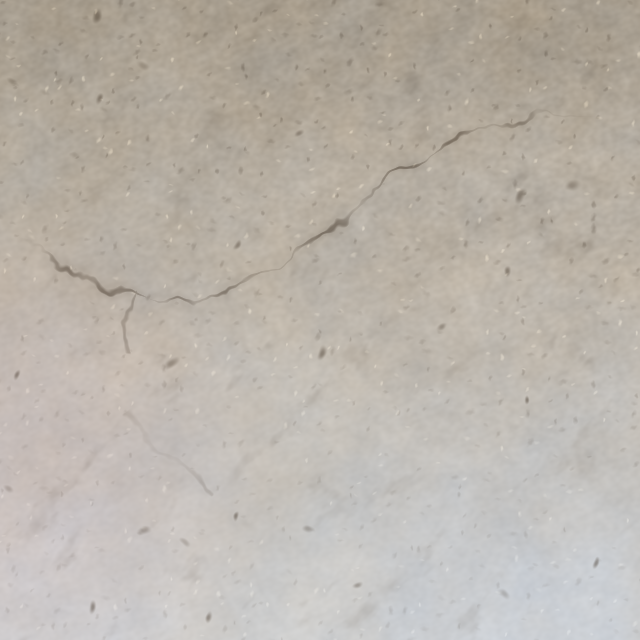
A three.js fragment shader for this texture:

```glsl
varying vec2 vUv;

const vec3 TOP_TAN = vec3(0.655, 0.617, 0.558);
const vec3 MID_BEIGE = vec3(0.742, 0.712, 0.668);
const vec3 LOW_GREY = vec3(0.805, 0.806, 0.804);
const vec3 PINK_TINT = vec3(0.012, -0.008, 0.002);
const vec3 BLUE_TINT = vec3(-0.008, 0.008, 0.032);
const vec3 WARM_SHIFT = vec3(0.014, 0.001, -0.017);
const vec3 STAIN = vec3(0.92, 1.0, 1.08);   // share of light a dark mark absorbs
const vec3 GLINT = vec3(0.12, 0.115, 0.10);

const float MID_HEIGHT = 0.53;
const float CLOUD_AMOUNT = 0.030;
const float MOTTLE_AMOUNT = 0.032;
const float GRAIN_AMOUNT = 0.034;
const float SMUDGE_DEPTH = 0.10;
const float CRACK_WIDTH = 0.0042;
const float CRACK_DEPTH = 0.34;
const float PIT_DEPTH = 0.34;
const float SPECK_DEPTH = 0.15;

vec2 hash2(vec2 p) {
  vec3 q = fract(p.xyx * vec3(0.1031, 0.1030, 0.0973));
  q += dot(q, q.yzx + 33.33);
  return fract((q.xx + q.yz) * q.zy);
}

vec2 corner(vec2 cell) {
  float angle = 6.2832 * hash2(cell + 57.0).x;
  return vec2(cos(angle), sin(angle));
}

float gradientNoise(vec2 p) {
  vec2 i = floor(p), f = fract(p);
  vec2 u = f * f * f * (f * (f * 6.0 - 15.0) + 10.0);
  vec2 e = vec2(1.0, 0.0);
  float low = mix(dot(corner(i), f), dot(corner(i + e), f - e), u.x);
  float high = mix(dot(corner(i + e.yx), f - e.yx), dot(corner(i + 1.0), f - 1.0), u.x);
  return mix(low, high, u.y);
}

float fbm(vec2 p) {
  float sum = 0.0, gain = 1.0;
  for (int i = 0; i < 4; i++) {
    sum += gain * gradientNoise(p);
    p = mat2(1.6, 1.2, -1.2, 1.6) * p + 7.3;
    gain *= 0.55;
  }
  return sum;
}

vec2 noise2(vec2 p) {
  return vec2(gradientNoise(p), gradientNoise(p + 41.7));
}

mat2 turn(float a) {
  return mat2(cos(a), -sin(a), sin(a), cos(a));
}

// Soft ellipses, at most one per cell, leaning mostly up to the right
float flecks(vec2 p, float cells, float density, float radius, float seed) {
  p = p * cells + 0.3 * radius * noise2(p * cells * 4.0);
  float cover = 0.0;
  for (int y = -1; y <= 1; y++) {
    for (int x = -1; x <= 1; x++) {
      vec2 cell = floor(p) + vec2(float(x), float(y));
      vec2 place = hash2(cell + seed), kind = hash2(cell + seed + 19.0);
      vec2 d = turn(0.5 + 2.4 * (kind.y - 0.5)) * (p - cell - place);
      float size = radius * mix(0.45, 1.0, place.x * place.y + 0.2);
      float reach = length(d * vec2(0.75, 1.35)) / size;
      float mark = (1.0 - smoothstep(0.1, 1.0, reach)) * mix(0.4, 1.0, kind.y);
      cover = max(cover, mark * step(kind.x, density));
    }
  }
  return cover;
}

float segment(vec2 p, vec2 a, vec2 b) {
  vec2 ab = b - a;
  return length(p - a - ab * clamp(dot(p - a, ab) / dot(ab, ab), 0.0, 1.0));
}

float crackHeight(float x) {
  return 0.62 - 0.10 * smoothstep(0.0, 0.25, x) + 0.295 * smoothstep(0.25, 0.84, x);
}

float crackLine(float dist, float width) {
  return 1.0 - smoothstep(0.15 * width, width, dist);
}

// Main broken crack with a short branch and a faint lower scratch
float cracks(vec2 p) {
  vec2 q = p + 0.026 * noise2(p * 9.0) + 0.013 * noise2(p * 27.0) + 0.004 * noise2(p * 75.0);
  float slope = (crackHeight(q.x + 0.01) - crackHeight(q.x - 0.01)) / 0.02;
  float dist = abs(q.y - crackHeight(q.x)) / sqrt(1.0 + slope * slope);
  float broken = smoothstep(-0.25, 0.30, gradientNoise(p * 15.0 + 3.0));
  float ends = smoothstep(0.02, 0.12, p.x) * (1.0 - smoothstep(0.78, 0.96, p.x));
  float width = CRACK_WIDTH * mix(0.65, 1.2, broken);
  float main = crackLine(dist, width) * mix(0.25, 1.0, broken) * ends;
  float halo = 0.16 * crackLine(dist, 4.0 * CRACK_WIDTH) * broken * ends;
  float branch = 0.5 * crackLine(segment(q, vec2(0.21, 0.53), vec2(0.20, 0.44)), CRACK_WIDTH);
  float scratch = 0.3 * crackLine(segment(q, vec2(0.19, 0.355), vec2(0.33, 0.23)), 1.5 * CRACK_WIDTH);
  return max(max(main, halo), max(branch, scratch * mix(0.4, 1.0, broken)));
}

void main() {
  vec2 p = vUv;

  // Shading from tan above to cool grey below
  float h = p.y + 0.07 * fbm(p * 3.0 + 11.0);
  vec3 color = mix(LOW_GREY, MID_BEIGE, clamp(h / MID_HEIGHT, 0.0, 1.0));
  color = mix(color, TOP_TAN, clamp((h - MID_HEIGHT) / (1.0 - MID_HEIGHT), 0.0, 1.0));
  color += PINK_TINT * (1.0 - smoothstep(0.05, 0.5, length(p - vec2(0.0, 0.25))));
  color += BLUE_TINT * (1.0 - smoothstep(0.0, 0.45, length(p - vec2(0.82, 0.08))));

  // Clouds, mottling and fine grain, rougher toward the top
  float rough = mix(0.55, 1.15, smoothstep(0.1, 0.9, p.y + 0.25 * (p.x - 0.5)));
  color += CLOUD_AMOUNT * fbm(p * 6.0 + 2.0) + WARM_SHIFT * fbm(p * 8.0 + 31.0);
  color += rough * MOTTLE_AMOUNT * fbm(p * vec2(24.0, 30.0));
  color += rough * GRAIN_AMOUNT * gradientNoise(turn(0.4) * p * vec2(85.0, 110.0));

  // Diagonal smudges
  vec2 slant = turn(0.8) * p;
  float smudge = smoothstep(0.22, 0.75, fbm(slant * vec2(9.0, 17.0) + 5.0));
  smudge *= 0.6 + 0.8 * gradientNoise(p * 38.0);

  // Dark marks and pale glints
  float pits = flecks(p, 11.0, 0.20, 0.14, 3.0);
  float specks = rough * flecks(p, 42.0, 0.36, 0.32, 71.0);
  float glints = rough * flecks(p, 38.0, 0.22, 0.24, 137.0);
  float dark = SMUDGE_DEPTH * smudge + PIT_DEPTH * pits + SPECK_DEPTH * specks;
  dark = max(dark, CRACK_DEPTH * cracks(p));
  color *= 1.0 - STAIN * dark;
  color += GLINT * glints;

  gl_FragColor = vec4(clamp(color, 0.0, 1.0), 1.0);
}
```
